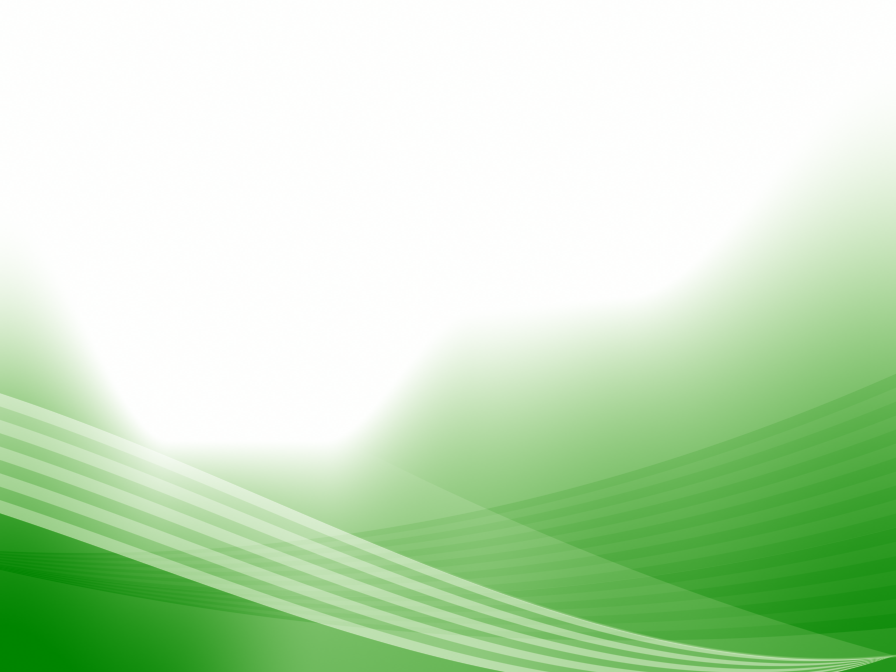
Reproduce this background procedurally as a Shadertoy shader.

```glsl
// Soft green glow rising from the lower edge under a white sky, crossed by
// fans of translucent ribbons. One "ink" amount is built from a column-wise
// falloff, tinted by the ribbons, and finally turned into a colour.

#define LIGHT_STRIPES 4.5
#define DARK_STRIPES 5.5
#define LOW_STRIPES 3.5
#define VEIL 0.25
#define STRIPE_LIGHT 0.24
#define STRIPE_DARK 0.035
#define DEEP_GREEN 0.52
#define GRAIN 0.003

float hash(vec2 p) {
    return fract(sin(dot(p, vec2(12.9898, 78.233))) * 43758.5453);
}

// Smooth coverage below a curve of height h
float below(float y, float h, float soft) {
    return smoothstep(-soft, soft, h - y);
}

// x: coverage between two curves, y: coverage of the stripes inside
vec2 ribbon(float y, float top, float bottom, float count, float soft) {
    float span = max(top - bottom, 0.0005);
    float inside = below(y, top, soft) * (1.0 - below(y, bottom, soft));
    float t = (top - y) / span * count;
    float w = count * soft / span;
    float stripe = smoothstep(-w, w, 0.25 - abs(fract(t + 0.25) - 0.5));
    return vec2(inside, inside * stripe);
}

// Glow column: x = upper limit, y = fade length, z = fade power, w = depth
vec4 glowColumn(float x) {
    vec4 g = vec4(0.70, 0.42, 2.3, 1.08);
    g = mix(g, vec4(0.345, 0.19, 1.2, 1.05), smoothstep(0.0, 0.19, x));
    g = mix(g, vec4(0.345, 0.15, 1.2, 0.60), smoothstep(0.15, 0.36, x));
    g = mix(g, vec4(0.54, 0.25, 1.5, 0.61), smoothstep(0.36, 0.53, x));
    g = mix(g, vec4(0.56, 0.30, 1.1, 0.86), smoothstep(0.50, 0.74, x));
    return mix(g, vec4(0.93, 0.55, 2.1, 0.91), smoothstep(0.70, 1.02, x));
}

float glow(vec2 p) {
    vec4 g = glowColumn(p.x);
    float d = max(g.x - p.y, 0.0) / g.y;
    return g.w * (1.0 - exp(-pow(d, g.z)));
}

// Red falls evenly with ink; green stays high and blue sags in the middle
vec3 inkColor(float ink) {
    float r = clamp(1.0 - ink, 0.0, 1.0);
    return vec3(r, mix(DEEP_GREEN, 1.0, r), r - 0.28 * r * (1.0 - r));
}

void mainImage(out vec4 fragColor, in vec2 fragCoord) {
    vec2 p = fragCoord / iResolution.xy;
    float x = p.x, y = p.y, s = 1.0 - x;
    float soft = 0.8 / iResolution.y;
    float ink = glow(p);

    // Dark fan opening to the right
    float fanTop = 0.18 + x * (-0.06 + 0.324 * x);
    float fanMid = 0.158 + x * (-0.229 + 0.286 * x);
    float fanLow = 0.152 + x * (-0.30 + 0.214 * x);
    vec2 fan = ribbon(y, fanTop, fanMid, DARK_STRIPES, soft);
    vec2 low = ribbon(y, fanMid, fanLow, LOW_STRIPES, soft);
    ink += 0.03 * fan.x + STRIPE_DARK * fan.y;
    ink += 0.05 * low.x + STRIPE_DARK * low.y;

    // Pale veil descending from the centre to the lower right
    float sweepTop = 0.415 + x * (-0.437 + x * (-0.4425 + 0.4885 * x));
    float sweepLow = 0.236 + x * (-0.440 + x * (-0.211 + 0.44 * x));
    float veilTop = 0.024 + s * (0.36 + 0.26 * s);
    float veil = below(y, veilTop, soft) * (1.0 - below(y, sweepTop, soft));
    ink *= 1.0 - 0.14 * veil * smoothstep(0.36, 0.55, x);

    // Light ribbons from the left edge, meeting at the right corner
    vec2 sweep = ribbon(y, sweepTop, sweepLow, LIGHT_STRIPES, soft);
    ink *= 1.0 - VEIL * sweep.x - (STRIPE_LIGHT + 0.12 * x) * sweep.y;

    // Thin highlight along the upper sweep
    float rim = 1.0 - smoothstep(0.0, 0.002 + soft, abs(y - sweepTop));
    ink *= 1.0 - 0.3 * rim * smoothstep(0.3, 0.8, x);

    // Slight grain hides banding in the long fades
    float grain = (hash(floor(p * 512.0)) - 0.5) * GRAIN;
    fragColor = vec4(inkColor(ink + 0.005) + grain, 1.0);
}
```
